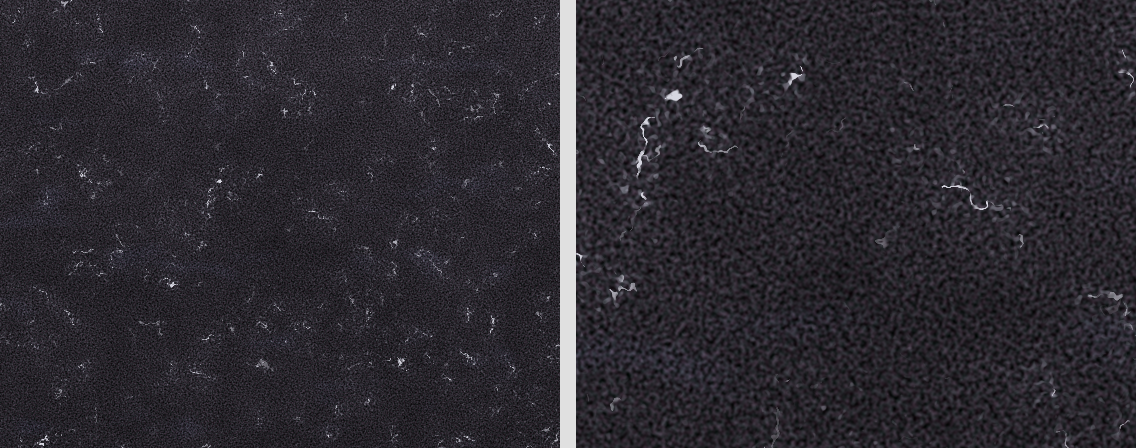
Left: the whole. Right: its middle third, enlarged.
Reproduce this texture procedurally as a Shadertoy shader.

```glsl
vec2 hash2(vec2 p) {
    vec3 q = fract(p.xyx * vec3(0.1031, 0.1030, 0.0973));
    q += dot(q, q.yzx + 33.33);
    return fract((q.xx + q.yz) * q.zy);
}

float corner(vec2 cell, vec2 offset) {
    float angle = 6.2832 * hash2(cell + 211.0).x;
    return dot(vec2(cos(angle), sin(angle)), offset);
}

float gradientNoise(vec2 p) {
    vec2 i = floor(p), f = fract(p), e = vec2(1.0, 0.0);
    vec2 u = f * f * f * (f * (f * 6.0 - 15.0) + 10.0);
    return mix(mix(corner(i, f), corner(i + e, f - e), u.x),
               mix(corner(i + e.yx, f - e.yx), corner(i + e.xx, f - e.xx), u.x), u.y);
}

vec2 warp(vec2 p, float freq) {
    return vec2(gradientNoise(p * freq + 17.0), gradientNoise(p * freq + 83.0));
}

// Scattered short threads: x is the thread itself, y the dusty halo around it
vec2 threads(vec2 p, float freq, float seed) {
    float soft = 0.6 / iResolution.y;
    vec2 q = p * freq, result = vec2(0.0);
    for (int j = -1; j <= 1; j++)
    for (int i = -1; i <= 1; i++) {
        vec2 cell = floor(q) + vec2(i, j);
        vec2 place = hash2(cell + seed);
        vec2 shape = hash2(cell + seed + 57.0);
        vec2 kind = hash2(cell + seed + 131.0);

        vec2 d = q - cell - place;
        vec2 dir = vec2(cos(6.2832 * shape.x), sin(6.2832 * shape.x));
        float halfLength = mix(0.06, 0.38, shape.y * shape.y);
        float along = clamp(dot(d, dir), -halfLength, halfLength);
        float dist = length(d - dir * along) / freq;
        float width = mix(0.0008, 0.0021, kind.x) * (1.0 - 0.5 * abs(along) / halfLength);
        float strength = smoothstep(0.05, 0.85, kind.y);

        float line = strength * (1.0 - smoothstep(width - soft, width + soft, dist));
        float blobRadius = 0.007 * step(0.985, kind.y);
        float blob = step(0.001, blobRadius)
                   * (1.0 - smoothstep(blobRadius - 0.003, blobRadius, length(d) / freq));
        result = max(result, vec2(max(line, blob), strength * exp(-dist / 0.011)));
    }
    return result;
}

void mainImage(out vec4 fragColor, in vec2 fragCoord) {
    vec2 p = fragCoord / iResolution.y;
    mat2 turn = mat2(0.83, 0.558, -0.558, 0.83);

    // Dark stone, dimmer toward the bottom, with soft mottling and bluish wisps
    float mottle = gradientNoise(p * 4.0 + 70.0) + 0.8 * gradientNoise(p * 17.0 + 40.0)
                 + 0.6 * gradientNoise(p * 42.0 + 3.0);
    float wisp = gradientNoise(p * vec2(5.0, 11.0) + 4.0)
               + 0.6 * gradientNoise(p * vec2(13.0, 31.0) + 31.0);
    vec3 color = vec3(0.157, 0.145, 0.170) * mix(0.88, 1.09, p.y);
    color *= 1.0 + 0.16 * mottle;
    color += vec3(0.022, 0.025, 0.040) * smoothstep(0.2, 0.75, wisp);

    // Fine mineral grain with a little red and violet
    float grain = gradientNoise(turn * p * 307.0) + gradientNoise(p * turn * 233.0 + 9.0);
    color *= 1.0 + 0.92 * grain;
    color += vec3(0.045, -0.012, 0.015) * gradientNoise(turn * p * 261.0 + 61.0);

    // Crooked threads, broken along their length
    vec2 bent = p + 0.020 * warp(p, 30.0) + 0.011 * warp(p, 75.0) + 0.005 * warp(p, 190.0);
    vec2 large = threads(bent, 12.0, 5.0);
    vec2 small = threads(bent + 0.37, 22.0, 400.0);
    float broken = smoothstep(-0.25, 0.12, gradientNoise(p * 65.0 + 12.0)
                 + 0.5 * gradientNoise(turn * p * 180.0 + 5.0));
    float patches = smoothstep(-0.2, 0.3, gradientNoise(p * 5.5 + 50.0));
    float vein = broken * max(large.x, 0.8 * small.x * patches);

    // Dust around the threads and sparse loose specks
    float halo = max(large.y, 0.8 * small.y * patches);
    float dust = halo * smoothstep(0.12, 0.42, gradientNoise(turn * p * 175.0 + 7.0));
    float specks = smoothstep(0.38, 0.6, gradientNoise(turn * p * 150.0 + 23.0));
    color += vec3(0.020, 0.021, 0.028) * halo;
    color = mix(color, vec3(0.62, 0.62, 0.68),
                clamp(0.75 * dust + specks * (0.12 + 0.3 * patches), 0.0, 1.0));
    color = mix(color, vec3(0.84, 0.84, 0.88), clamp(vein, 0.0, 1.0));

    fragColor = vec4(clamp(color, 0.0, 1.0), 1.0);
}
```
